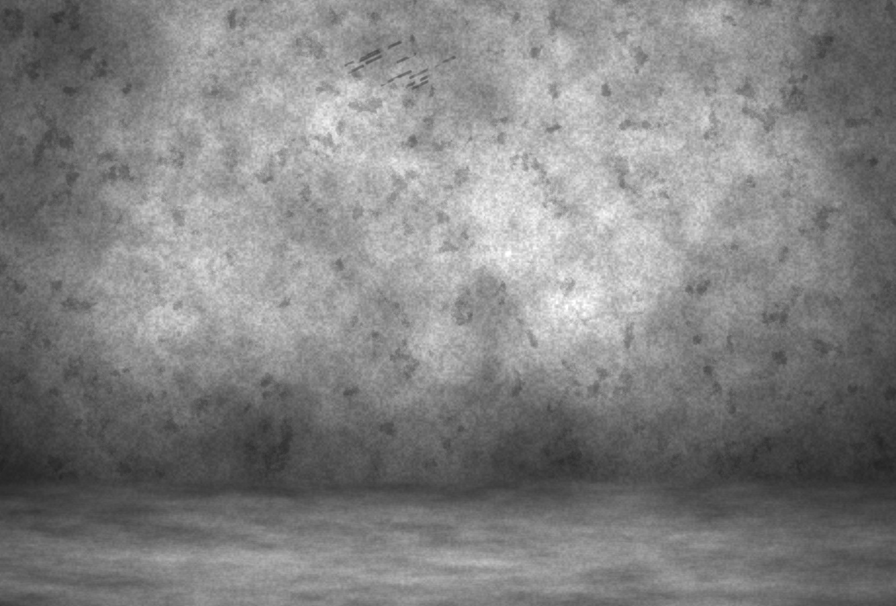
A WebGL 2 fragment shader for this background:

```glsl
#version 300 es
precision highp float;
uniform vec2 u_resolution;
out vec4 outColor;

const float HORIZON = 0.205;
const float SEAM_BLUR = 0.012;
const float SEAM_TONE = 0.27;
const float WALL_TONE = 0.68;
const float FLOOR_TONE = 0.53;
const float EDGE_SHADE = 0.54;
const float CLOUD_AMOUNT = 0.36;
const float MOTTLE_AMOUNT = 0.40;
const float GRAIN_AMOUNT = 0.15;
const int PATCHES = 11;
const int SCRATCHES = 9;

// Soft patches: centre x, centre y, radius, strength
const vec4 LIGHT[PATCHES] = vec4[](
  vec4(0.378, 0.795, 0.065, 0.12), vec4(0.638, 0.826, 0.080, 0.10),
  vec4(0.560, 0.710, 0.060, 0.10), vec4(0.195, 0.595, 0.060, 0.10),
  vec4(0.625, 0.475, 0.075, 0.13), vec4(0.835, 0.720, 0.080, 0.11),
  vec4(0.495, 0.390, 0.060, 0.10), vec4(0.195, 0.450, 0.065, 0.10),
  vec4(0.680, 0.550, 0.060, 0.08), vec4(0.810, 0.960, 0.060, 0.10),
  vec4(0.580, 0.610, 0.060, 0.09));
const vec4 DARK[PATCHES] = vec4[](
  vec4(0.110, 0.920, 0.080, 0.10), vec4(0.400, 0.630, 0.070, 0.08),
  vec4(0.560, 0.500, 0.045, 0.13), vec4(0.520, 0.840, 0.060, 0.09),
  vec4(0.262, 0.750, 0.025, 0.10), vec4(0.290, 0.295, 0.060, 0.09),
  vec4(0.625, 0.265, 0.075, 0.08), vec4(0.780, 0.865, 0.050, 0.10),
  vec4(0.770, 0.480, 0.060, 0.10), vec4(0.050, 0.670, 0.060, 0.07),
  vec4(0.530, 0.350, 0.045, 0.10));

float hash(vec2 p) {
  vec3 q = fract(vec3(p.xyx) * 0.1031);
  q += dot(q, q.yzx + 33.33);
  return fract((q.x + q.y) * q.z);
}

float noise(vec2 p) {
  vec2 i = floor(p), f = fract(p);
  f = f * f * (3.0 - 2.0 * f);
  float low = mix(hash(i), hash(i + vec2(1, 0)), f.x);
  float high = mix(hash(i + vec2(0, 1)), hash(i + vec2(1, 1)), f.x);
  return mix(low, high, f.y);
}

// Fractal noise centred on zero
float fbm(vec2 p) {
  float sum = 0.0, gain = 0.5;
  for (int i = 0; i < 5; i++) {
    sum += gain * (noise(p) - 0.5);
    p = mat2(1.6, 1.2, -1.2, 1.6) * p + 17.3;
    gain *= 0.56;
  }
  return sum;
}

float blob(vec2 uv, vec4 patchShape, float aspect) {
  vec2 d = (uv - patchShape.xy) * vec2(aspect, 1.0) / (patchShape.z * 1.4);
  return patchShape.w * exp(-dot(d, d));
}

float segmentDistance(vec2 p, vec2 a, vec2 b) {
  vec2 ab = b - a;
  return length(p - a - ab * clamp(dot(p - a, ab) / dot(ab, ab), 0.0, 1.0));
}

// Slanted scuffs high on the wall
float scratches(vec2 p, float aspect) {
  float mark = 0.0;
  for (int i = 0; i < SCRATCHES; i++) {
    float id = float(i);
    vec2 a = vec2(aspect * mix(0.35, 0.49, hash(vec2(id, 3.0))),
                  mix(0.85, 0.90, hash(vec2(id, 8.0))));
    vec2 b = a + mix(0.03, 0.09, hash(vec2(id, 5.0))) * vec2(0.90, 0.42);
    mark = max(mark, 1.0 - smoothstep(0.0005, 0.004, segmentDistance(p, a, b)));
  }
  return mark * smoothstep(0.25, 0.65, noise(p * 90.0));
}

float wallTone(vec2 uv, vec2 p, float aspect) {
  float rise = smoothstep(HORIZON - 0.06, 0.56, uv.y);
  float tone = mix(SEAM_TONE, WALL_TONE, rise) - 0.09 * smoothstep(0.75, 1.0, uv.y);
  float side = smoothstep(-0.04, 0.25, uv.x) * smoothstep(-0.04, 0.27, 1.0 - uv.x);
  tone *= mix(EDGE_SHADE, 1.0, side);
  vec2 warped = uv + 0.10 * vec2(fbm(p * 9.0), fbm(p * 9.0 + 40.0));
  for (int i = 0; i < PATCHES; i++)
    tone += blob(warped, LIGHT[i], aspect) - blob(warped, DARK[i], aspect);
  float texture = CLOUD_AMOUNT * fbm(p * 6.0 + 4.0) + MOTTLE_AMOUNT * fbm(p * 26.0);
  float pits = smoothstep(0.10, 0.30, fbm(p * 34.0 + 60.0));
  tone *= 1.0 + texture - 0.22 * pits;
  return tone * (1.0 - 0.35 * scratches(p, aspect));
}

float floorTone(vec2 uv, vec2 p) {
  float depth = 1.0 - uv.y / HORIZON;
  float tone = mix(SEAM_TONE + 0.04, FLOOR_TONE, smoothstep(-0.05, 0.60, depth));
  float side = smoothstep(-0.08, 0.30, uv.x) * smoothstep(-0.08, 0.30, 1.0 - uv.x);
  tone *= mix(0.62, 1.0, side) * (1.0 - 0.10 * smoothstep(0.8, 1.0, depth));
  float streaks = 0.60 * fbm(p * vec2(5.0, 26.0)) + 0.35 * fbm(p * vec2(18.0, 70.0));
  return tone * (1.0 + streaks);
}

void main() {
  vec2 uv = gl_FragCoord.xy / u_resolution;
  float aspect = u_resolution.x / u_resolution.y;
  vec2 p = uv * vec2(aspect, 1.0);

  // Wall and floor meet in a soft seam
  float onWall = smoothstep(HORIZON - SEAM_BLUR, HORIZON + SEAM_BLUR, uv.y);
  float tone = mix(floorTone(uv, p), wallTone(uv, p, aspect), onWall);

  // Fine plaster grain
  float grain = noise(p * 170.0) + noise(p * 310.0 + 9.0) - 1.0;
  tone *= 1.0 + GRAIN_AMOUNT * grain * mix(0.6, 1.0, onWall);
  outColor = vec4(vec3(clamp(tone, 0.0, 1.0)), 1.0);
}
```
